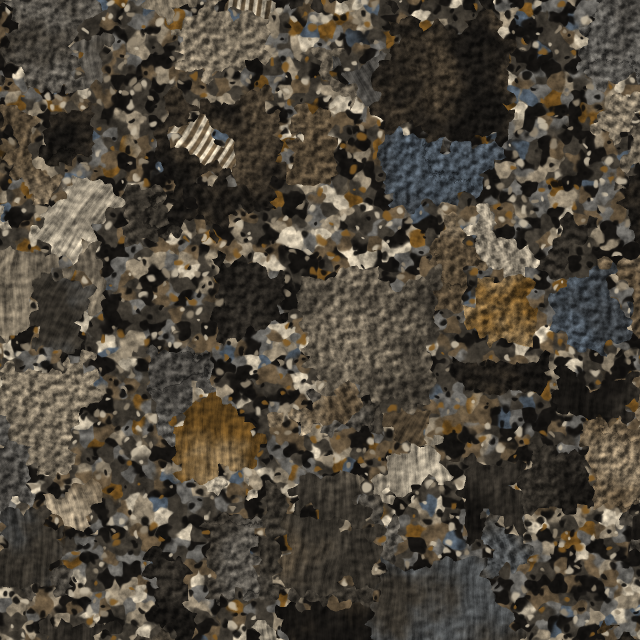
Reproduce this texture procedurally as a Shadertoy shader.

```glsl
// Collage of ragged rock, bark and fibre scraps set in a bed of soft, speckled pebbles.

const vec3 BLACK = vec3(0.08, 0.072, 0.063);
const vec3 UMBER = vec3(0.23, 0.21, 0.18);
const vec3 GREY  = vec3(0.39, 0.38, 0.36);
const vec3 BROWN = vec3(0.37, 0.31, 0.23);
const vec3 SAND  = vec3(0.56, 0.51, 0.43);
const vec3 CREAM = vec3(0.76, 0.71, 0.62);
const vec3 OCHRE = vec3(0.41, 0.29, 0.12);
const vec3 SLATE = vec3(0.29, 0.33, 0.37);

struct Scrap { float dist; float angle; float seed; };

float hash(vec2 p) { return fract(sin(dot(p, vec2(127.1, 311.7))) * 43758.5); }
vec2 hash2(vec2 p) { return vec2(hash(p), hash(p + 41.3)); }
mat2 rotate(float a) { return mat2(cos(a), -sin(a), sin(a), cos(a)); }

float noise(vec2 p) {
    vec2 i = floor(p), f = fract(p);
    f = f * f * (3.0 - 2.0 * f);
    return mix(mix(hash(i), hash(i + vec2(1, 0)), f.x),
               mix(hash(i + vec2(0, 1)), hash(i + vec2(1, 1)), f.x), f.y);
}

vec2 wobble(vec2 p) { return vec2(noise(p), noise(p + 31.7)) - 0.5; }

float fbm(vec2 p) {
    float sum = 0.0, amp = 0.53;
    for (int i = 0; i < 4; i++) {
        sum += amp * noise(p);
        p = rotate(0.6) * p * 2.1 + 7.3;
        amp *= 0.5;
    }
    return sum;
}

// Earth colours, chosen by their share of the area
vec3 earth(float t) {
    vec3 c = mix(BLACK, UMBER, step(0.27, t));
    c = mix(c, BROWN, step(0.50, t));
    c = mix(c, GREY, step(0.66, t));
    c = mix(c, SAND, step(0.82, t));
    c = mix(c, CREAM, step(0.94, t));
    c = mix(c, OCHRE, step(0.50, t) * step(t, 0.53));
    return mix(c, SLATE, step(0.66, t) * step(t, 0.69));
}

// Topmost rotated box among two layers of jittered cells
Scrap findScrap(vec2 p) {
    Scrap top = Scrap(1.0, 0.0, 0.0);
    for (int layer = 0; layer < 2; layer++) {
        float scale = 4.8 + 2.6 * float(layer);
        vec2 g = p * scale + 13.7 * float(layer);
        for (int k = 0; k < 9; k++) {
            vec2 cell = floor(g) + vec2(k % 3 - 1, k / 3 - 1);
            float seed = hash(cell + 17.9);
            vec2 centre = cell + 0.5 + 0.7 * (hash2(cell) - 0.5);
            vec2 halfSize = mix(vec2(0.24), vec2(0.56), hash2(cell + 5.2));
            float angle = 1.8 * (hash(cell + 9.4) - 0.5) * step(0.55, hash(cell + 2.6));
            vec2 q = abs(rotate(angle) * (g - centre)) - halfSize;
            float d = max(q.x, q.y) / scale;
            if (d < 0.0 && seed > 0.24 && seed > top.seed) top = Scrap(d, angle, seed);
        }
    }
    return top;
}

// Surface of one scrap: lit rock, streaked fibre or pale ribs
vec3 scrapColour(vec2 p, Scrap s) {
    float kind = fract(s.seed * 57.3), tone = fract(s.seed * 91.7);
    vec2 q = rotate(s.angle) * p + 9.0 * s.seed;
    vec2 warped = q + 0.02 * wobble(q * 14.0);
    float broad = fbm(q * 13.0);
    float grain = fbm(q * 115.0);
    float relief = grain - fbm(q * 115.0 + vec2(0.5, -0.6));
    float light = 0.5 + 1.2 * relief + 0.6 * (grain - 0.5);
    if (kind > 0.6) {
        float streak = fbm(warped * vec2(170.0, 22.0));
        light = 0.5 + 1.1 * (streak - 0.5) + 0.7 * relief;
    }
    vec3 base = mix(earth(tone), earth(fract(tone + 0.37)), 0.5 * smoothstep(0.35, 0.7, broad));
    base = mix(base, UMBER, 0.12);
    if (kind > 0.94) {
        base = mix(BROWN, CREAM, smoothstep(-0.5, 0.6, sin(warped.x * 420.0)));
    }
    float vein = abs(noise(warped * 16.0 + 0.5 * grain) - 0.5);
    float crack = (1.0 - smoothstep(0.0, 0.025, vein)) * step(kind, 0.25);
    vec3 c = base * (0.48 + 1.04 * clamp(light, 0.0, 1.2)) * (0.7 + 0.6 * broad);
    return c * (1.0 - 0.5 * crack);
}

// Blurred mosaic of pebbles, weighted by nearness
vec3 pebbles(vec2 p, float scale) {
    vec2 g = p * scale + 0.7 * wobble(p * scale * 1.7);
    vec4 sum = vec4(0.0);
    for (int k = 0; k < 9; k++) {
        vec2 cell = floor(g) + vec2(k % 3 - 1, k / 3 - 1);
        vec2 d = g - cell - hash2(cell);
        float weight = exp(-20.0 * dot(d, d)) + 1e-6;
        sum += weight * vec4(earth(hash(cell + 63.1)), 1.0);
    }
    return sum.rgb / sum.a * (0.5 + fbm(p * 110.0));
}

vec3 collage(vec2 p) {
    // Nearest speck; whole cells are bitten out of scrap edges
    vec2 g = p * 62.0 + 0.5 * wobble(p * 95.0), site = g, id = g;
    float nearest = 9.0;
    for (int k = 0; k < 9; k++) {
        vec2 cell = floor(g) + vec2(k % 3 - 1, k / 3 - 1);
        vec2 point = cell + hash2(cell + 3.3);
        float d = length(g - point);
        if (d < nearest) { nearest = d; site = point; id = cell; }
    }
    vec2 probe = mix(p, site / 62.0, 0.95);
    probe += 0.06 * wobble(probe * 13.0);
    Scrap scrap = findScrap(probe);
    float bite = 0.016 * hash(id + 8.8);
    if (scrap.dist < -bite) return scrapColour(p, scrap);

    // Pebble bed with soft pale, ochre and dark specks
    vec3 c = pebbles(p, 50.0);
    float pick = hash(id + 71.0);
    vec3 speck = pick < 0.42 ? BLACK * 0.7 : pick < 0.56 ? OCHRE * 1.2 : pick < 0.78 ? SAND : CREAM;
    float radius = mix(0.22, 0.56, hash(id + 29.0));
    float shown = step(0.45, hash(id + 53.0));
    return mix(c, speck, 0.9 * shown * (1.0 - smoothstep(0.4 * radius, radius, nearest)));
}

void mainImage(out vec4 fragColor, in vec2 fragCoord) {
    // Four samples per pixel smooth every edge
    vec3 sum = vec3(0.0);
    for (int k = 0; k < 4; k++) {
        vec2 offset = 0.5 * vec2(k % 2, k / 2) - 0.25;
        sum += collage((fragCoord + offset) / iResolution.y);
    }
    fragColor = vec4(sum * 0.25, 1.0);
}
```
